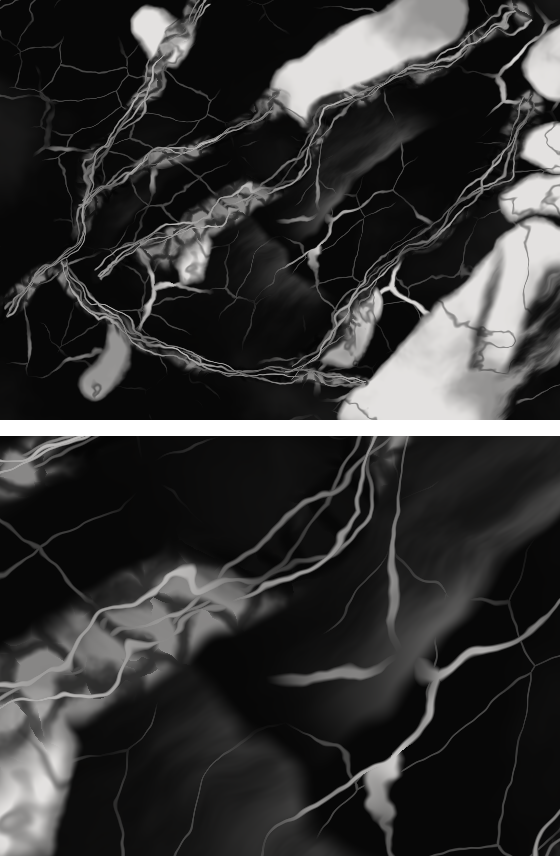
Top: the whole. Bottom: its middle third, enlarged.
This texture is drawn by a Shadertoy shader. Its source:

```glsl
// Black marble: pale clouded slabs, braided diagonal faults, smoky wisps
// and hairline cracks over near-black stone. Capsule distances give the layout;
// noise-warped coordinates and cell borders give the mineral detail.

const vec3 STONE_TINT = vec3(1.0, 0.992, 0.985);
const float INK = 0.026;

// Fault segments: start xy, end xy, in units of canvas height
const vec4 FAULTS[11] = vec4[11](
    vec4(0.00, 0.26, 0.16, 0.36), vec4(0.16, 0.36, 0.35, 0.74),
    vec4(0.35, 0.74, 0.50, 1.02), vec4(0.26, 0.30, 0.70, 0.64),
    vec4(0.70, 0.64, 0.77, 0.77), vec4(0.77, 0.77, 1.20, 1.02),
    vec4(0.20, 0.45, 0.66, 0.77), vec4(0.16, 0.34, 0.25, 0.22),
    vec4(0.25, 0.22, 0.86, 0.08), vec4(0.70, 0.13, 1.17, 0.52),
    vec4(1.17, 0.52, 1.22, 0.78));

// Slab axes and radii
const vec4 SLABS[9] = vec4[9](
    vec4(0.72, 0.82, 0.98, 1.00), vec4(1.30, 0.88, 1.34, 0.90),
    vec4(1.30, 0.63, 1.36, 0.64), vec4(1.25, 0.48, 1.35, 0.50),
    vec4(0.95, -0.05, 1.30, 0.28), vec4(0.80, 0.16, 0.92, 0.27),
    vec4(0.26, 0.09, 0.30, 0.16), vec4(0.47, 0.36, 0.48, 0.44),
    vec4(0.39, 0.97, 0.44, 0.91));
const float RADII[9] = float[9](0.075, 0.10, 0.09, 0.05, 0.155, 0.04, 0.04, 0.03, 0.05);

float hash(vec2 p) {
    return fract(sin(dot(p, vec2(127.1, 311.7))) * 43758.5453);
}

float noise(vec2 p) {
    vec2 i = floor(p), f = fract(p);
    f = f * f * (3.0 - 2.0 * f);
    return mix(mix(hash(i), hash(i + vec2(1, 0)), f.x),
               mix(hash(i + vec2(0, 1)), hash(i + vec2(1, 1)), f.x), f.y);
}

float fbm(vec2 p) {
    float sum = 0.0, amp = 0.5;
    for (int i = 0; i < 5; i++) {
        sum += amp * noise(p);
        p = mat2(1.6, 1.2, -1.2, 1.6) * p + 7.3;
        amp *= 0.5;
    }
    return sum;
}

vec2 warp(vec2 p, float seed) {
    return vec2(fbm(p + seed), fbm(p + seed + 17.3)) - 0.48;
}

float segmentDist(vec2 p, vec2 a, vec2 b) {
    vec2 ab = b - a;
    return length(p - a - ab * clamp(dot(p - a, ab) / dot(ab, ab), 0.0, 1.0));
}

float faultDist(vec2 p) {
    float d = 9.0;
    for (int i = 0; i < 11; i++) d = min(d, segmentDist(p, FAULTS[i].xy, FAULTS[i].zw));
    return d;
}

float slabDist(vec2 p) {
    float d = 9.0;
    for (int i = 0; i < 9; i++) d = min(d, segmentDist(p, SLABS[i].xy, SLABS[i].zw) - RADII[i]);
    return d;
}

// Distance to the border between the two nearest random cells
float cellBorder(vec2 p) {
    vec2 cell = floor(p), first = vec2(9.0), second = vec2(9.0);
    for (int y = -1; y <= 1; y++)
    for (int x = -1; x <= 1; x++) {
        vec2 c = cell + vec2(x, y);
        vec2 r = c + vec2(hash(c), hash(c + 31.7)) - p;
        if (dot(r, r) < dot(first, first)) { second = first; first = r; }
        else if (dot(r, r) < dot(second, second)) second = r;
    }
    return dot(0.5 * (first + second), normalize(second - first));
}

float crack(vec2 p, float scale, float width, float px) {
    return 1.0 - smoothstep(width * 0.3, width + px, cellBorder(p * scale) / scale);
}

// Smoke with a crisp edge along ab, fading out to its left
float wisp(vec2 p, vec2 a, vec2 b, float reach) {
    vec2 t = normalize(b - a);
    float along = dot(p - a, t) / length(b - a);
    float across = dot(p - a, vec2(-t.y, t.x));
    return smoothstep(0.0, 0.02, across) * exp(-max(across, 0.0) / reach)
         * smoothstep(-0.1, 0.3, along) * (1.0 - smoothstep(0.8, 1.15, along));
}

// Clouded pale stone with grey fissures and dark streaked bands
float slabTone(vec2 q, float depth, float streak) {
    float tone = mix(0.58, 0.89, smoothstep(0.25, 0.58, fbm(q * 5.0 + 3.0)));
    float fissure = 1.0 - smoothstep(0.0, 0.022, abs(fbm(q * 6.0 + 40.0) - 0.5));
    tone *= (1.0 - 0.38 * fissure) * mix(0.5, 1.0, smoothstep(0.0, 0.018, depth));
    float band = 1.0 - smoothstep(0.03, 0.07, segmentDist(q, vec2(1.23, -0.03), vec2(1.35, 0.29)));
    float seam = 1.0 - smoothstep(0.0, 0.025, segmentDist(q, vec2(1.20, 0.44), vec2(1.16, 0.12)));
    return mix(tone, 0.04 + 0.55 * streak * streak, max(band, 0.65 * seam));
}

void mainImage(out vec4 fragColor, in vec2 fragCoord) {
    vec2 p = fragCoord / iResolution.y;
    float px = 1.0 / iResolution.y;
    vec2 q = p + 0.2 * warp(p * 3.0, 1.0);
    vec2 diagonal = mat2(0.77, -0.64, 0.64, 0.77) * q;
    float streak = smoothstep(0.25, 0.7, fbm(diagonal * vec2(7.0, 19.0)));

    // Dark ground and smoke
    float tone = INK + 0.07 * smoothstep(0.48, 0.8, fbm(q * 3.0 + 11.0));
    float smoke = wisp(q, vec2(0.70, 0.44), vec2(1.02, 0.71), 0.09)
                + 0.7 * wisp(q, vec2(0.82, 0.30), vec2(0.58, 0.52), 0.07)
                + 0.3 * wisp(q, vec2(0.28, 0.38), vec2(0.52, 0.64), 0.08);
    tone += smoke * mix(0.10, 0.40, streak);

    // Hairline cracks, swelling into brighter flashes
    float swell = smoothstep(0.52, 0.72, fbm(p * 4.0 + 5.0));
    float patches = smoothstep(0.40, 0.62, fbm(p * 3.5 + 23.0));
    vec2 jagged = diagonal * vec2(0.7, 1.0) + 0.05 * warp(p * 9.0, 4.0);
    float hairs = crack(jagged, 5.0, 0.001 + 0.005 * swell, px) * patches * (0.35 + 0.5 * swell);
    hairs = max(hairs, 0.28 * crack(jagged + 3.7, 10.0, 0.001, px) * smoothstep(0.4, 0.6, fbm(p * 5.0)));
    tone = max(tone, hairs);

    // Pale slabs
    float depth = -slabDist(q + 0.03 * warp(p * 11.0, 8.0));
    tone = mix(tone, slabTone(q, depth, streak), smoothstep(-0.003, 0.003 + px, depth));

    // Pebbled fault fill, widest in one cluster
    float cluster = 1.0 - smoothstep(0.0, 0.15, length(p - vec2(0.42, 0.33)));
    float width = 0.008 + 0.045 * fbm(p * 6.0 + 2.0) + 0.06 * cluster;
    float fill = 1.0 - smoothstep(width * 0.5, width, faultDist(q));
    float pebble = smoothstep(0.03, 0.25, cellBorder(q * 26.0 + 0.8 * warp(p * 18.0, 6.0)));
    float pebbleTone = mix(0.05, 0.62, smoothstep(0.36, 0.68, fbm(q * 13.0)));
    tone = mix(tone, pebbleTone * mix(0.35, 1.0, pebble), 0.85 * fill);

    // Interwoven bright strands along the faults
    for (int i = 0; i < 4; i++) {
        float seed = 9.0 * float(i) + 3.0;
        float d = faultDist(q + 0.09 * warp(p * 7.0, seed));
        float glow = 0.2 + 0.55 * noise(p * 12.0 + seed);
        tone = max(tone, glow * (1.0 - smoothstep(0.0005, 0.0025 + px, d)));
    }

    fragColor = vec4(clamp(tone, 0.0, 1.0) * STONE_TINT, 1.0);
}
```
